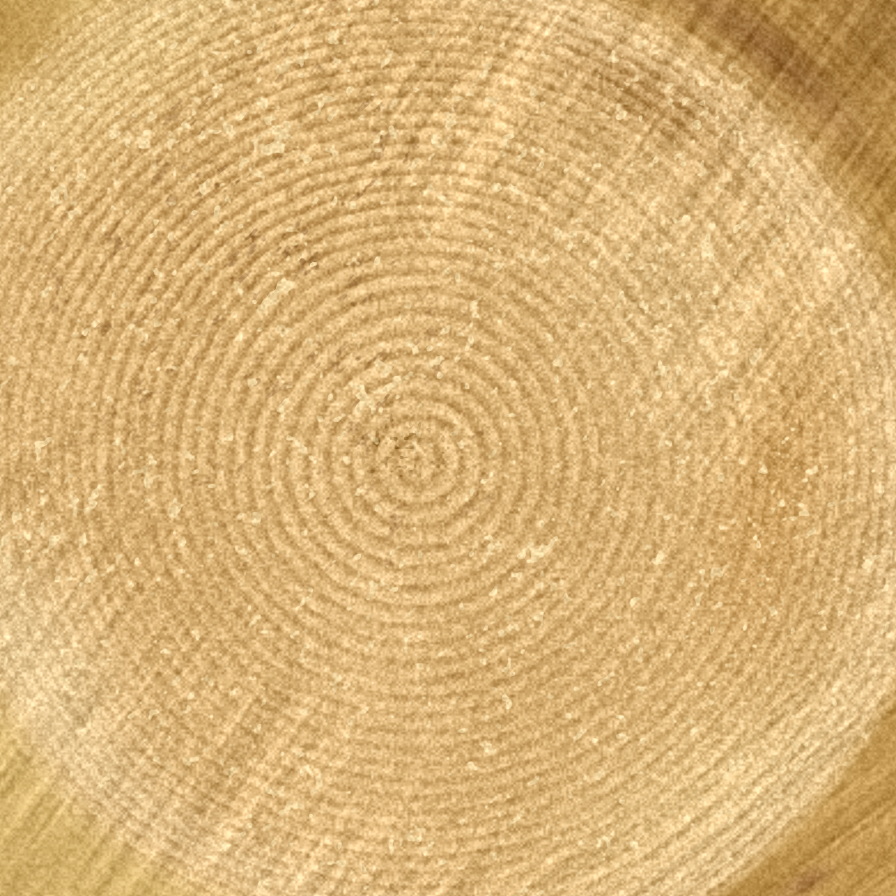
A Shadertoy shader for this texture:

```glsl
float hash(vec2 p) {
    vec3 q = fract(vec3(p.xyx) * 0.1031);
    q += dot(q, q.yzx + 33.33);
    return fract((q.x + q.y) * q.z);
}

float noise(vec2 p) {
    vec2 cell = floor(p), f = fract(p);
    f = f * f * (3.0 - 2.0 * f);
    return mix(mix(hash(cell), hash(cell + vec2(1, 0)), f.x),
               mix(hash(cell + vec2(0, 1)), hash(cell + vec2(1, 1)), f.x), f.y);
}

float fbm(vec2 p) {
    float sum = 0.0, amp = 0.5;
    for (int i = 0; i < 4; i++) {
        sum += amp * noise(p);
        p = mat2(1.6, 1.2, -1.2, 1.6) * p + 7.3;
        amp *= 0.5;
    }
    return sum / 0.9375;
}

// Soft elliptical spot, turned by an angle
float spot(vec2 p, vec2 center, vec2 size, float angle) {
    vec2 d = p - center;
    float c = cos(angle), s = sin(angle);
    d = vec2(c * d.x + s * d.y, c * d.y - s * d.x) / size;
    return exp(-dot(d, d));
}

float band(float x, float center, float width) {
    float d = (x - center) / width;
    return exp(-d * d);
}

// Centred noise drawn out along one direction
float streaks(vec2 p, float angle, float across, float along) {
    vec2 dir = vec2(cos(angle), sin(angle));
    return noise(vec2(dot(p, vec2(-dir.y, dir.x)) * across, dot(p, dir) * along) + 90.0) - 0.5;
}

// Growth ring profile: a slow rise, then a sharp dark edge
float ringProfile(float phase) {
    float t = fract(phase);
    return smoothstep(0.0, 0.5, t) * (1.0 - smoothstep(0.72, 0.95, t)) - 0.5;
}

void mainImage(out vec4 fragColor, in vec2 fragCoord) {
    vec2 uv = fragCoord / iResolution.xy;
    vec2 p = uv - vec2(0.466, 0.486);
    float angle = atan(p.y, p.x);
    float cloud = fbm(uv * 5.0 + 3.0);
    float fine = fbm(uv * 30.0 + 11.0);
    float r = length(p) + 0.008 * (noise(uv * 7.0) - 0.5) + 0.003 * (noise(uv * 40.0) - 0.5);

    // Regions of the cut face
    float roughLeft = spot(uv, vec2(0.27, 0.76), vec2(0.32, 0.20), 0.75);
    float core = spot(uv, vec2(0.47, 0.48), vec2(0.19), 0.0);
    float upperRight = smoothstep(0.0, 0.35, p.x + p.y);
    float lowerRight = smoothstep(0.25, 0.6, p.x - p.y);
    float lowerLeft = smoothstep(0.25, 0.55, -p.x - p.y);
    float upperLeft = smoothstep(0.25, 0.6, p.y - p.x);
    float rim = 0.535 - 0.02 * lowerLeft + 0.04 * lowerRight + 0.06 * upperLeft;
    float bark = smoothstep(rim, rim + 0.055 - 0.025 * lowerRight, r);

    // Broad tones
    vec3 color = vec3(0.85, 0.693, 0.458);
    color += vec3(0.07, 0.08, 0.09) * (cloud - 0.5);
    color = mix(color, vec3(0.92, 0.80, 0.60), 0.5 * band(r, rim - 0.02, 0.04));
    color = mix(color, vec3(0.91, 0.78, 0.56), 0.55 * spot(uv, vec2(0.74, 0.67), vec2(0.12, 0.20), 0.5));
    color = mix(color, vec3(0.90, 0.78, 0.55), 0.55 * spot(uv, vec2(0.80, 0.12), vec2(0.22, 0.09), 0.5));
    color = mix(color, vec3(0.92, 0.81, 0.61), 0.6 * spot(uv, vec2(0.05, 0.25), vec2(0.08, 0.16), 0.4));
    color = mix(color, vec3(0.91, 0.79, 0.54), 0.65 * spot(uv, vec2(0.13, 0.93), vec2(0.19, 0.08), 0.6));
    color = mix(color, vec3(0.79, 0.60, 0.33), 0.6 * spot(uv, vec2(0.86, 0.45), vec2(0.06, 0.17), -0.25));
    color = mix(color, vec3(0.79, 0.62, 0.37), 0.3 * roughLeft);

    // Gold outer wood and dark arcs towards the corners
    vec3 outer = mix(vec3(0.73, 0.56, 0.28), vec3(0.84, 0.71, 0.43), max(lowerLeft, upperLeft));
    color = mix(color, outer, 0.85 * bark);
    float darkArc = band(r, 0.603, 0.028) * band(angle, 0.86, 0.25);
    color = mix(color, vec3(0.55, 0.37, 0.19), 0.75 * darkArc);
    color = mix(color, vec3(0.62, 0.45, 0.24), 0.6 * spot(uv, vec2(1.0, 0.98), vec2(0.11), 0.0));
    float innerArc = band(r, 0.485, 0.035) * band(angle, 1.00, 0.23);
    color = mix(color, vec3(0.69, 0.51, 0.28), 0.55 * innerArc);
    color = mix(color, vec3(0.70, 0.53, 0.25), 0.65 * spot(uv, vec2(0.0, 0.97), vec2(0.07, 0.06), 0.6));
    color = mix(color, vec3(0.55, 0.36, 0.18), 0.7 * spot(uv, vec2(0.90, 0.015), vec2(0.03, 0.012), 0.5));

    // Pale rays near the top
    color += 0.08 * spot(uv, vec2(0.565, 0.89), vec2(0.13, 0.016), 1.13);
    color += 0.04 * spot(uv, vec2(0.61, 0.98), vec2(0.10, 0.03), 1.0);

    // Growth rings, each broken into stronger and weaker arcs
    float phase = r * 38.0 + 26.0 * r * r;
    float arcs = noise(normalize(p + 0.0001) * 5.0 + 17.0 * floor(phase) + 60.0);
    float relief = 0.075 + 0.08 * roughLeft + 0.06 * core + 0.05 * innerArc;
    relief *= (0.5 + 0.5 * arcs + 0.6 * fine) * (1.0 - 0.7 * bark);
    relief *= 1.0 - 0.4 * spot(uv, vec2(0.76, 0.58), vec2(0.15, 0.22), 0.0);
    relief *= 1.0 - 0.5 * spot(uv, vec2(0.02, 0.42), vec2(0.15, 0.28), 0.0);
    color += vec3(0.9, 1.0, 1.05) * ringProfile(phase) * relief;

    // Saw marks
    float steep = streaks(uv, 0.95, 170.0, 9.0) + 0.25 * streaks(uv, 1.02, 70.0, 5.0);
    float cross = streaks(uv, -0.75, 150.0, 12.0);
    float shallow = streaks(uv, 0.64, 200.0, 6.0) + 0.25 * streaks(uv, 0.68, 80.0, 4.0);
    float upperSaw = upperRight * (1.0 - lowerRight) * smoothstep(0.1, 0.4, r);
    color += steep * (0.02 + 0.14 * max(upperSaw, lowerLeft)) + cross * 0.09 * upperSaw;
    color += shallow * 0.15 * lowerRight * smoothstep(0.38, 0.52, r);

    // Torn grooves
    vec2 grain = vec2(uv.x + uv.y, uv.y - uv.x);
    float torn = 0.6 * noise(grain * vec2(36.0, 105.0)) + 0.4 * noise(grain * vec2(110.0, 190.0));
    float rough = clamp(roughLeft + 0.6 * core, 0.0, 1.0);
    float groove = smoothstep(0.60, 0.82, 1.0 - torn) * rough * smoothstep(0.4, 0.62, fine);
    color = mix(color, vec3(0.56, 0.39, 0.20), 0.65 * groove);

    // Pale chips gathered in patches
    float patches = spot(uv, vec2(0.11, 0.82), vec2(0.08, 0.03), 0.7);
    patches += spot(uv, vec2(0.31, 0.86), vec2(0.14, 0.07), 0.6);
    patches += spot(uv, vec2(0.28, 0.65), vec2(0.08, 0.04), 0.8);
    patches += spot(uv, vec2(0.42, 0.56), vec2(0.09, 0.04), 0.5);
    patches += 0.9 * spot(uv, vec2(0.56, 0.37), vec2(0.09, 0.04), 0.6);
    patches += 0.5 * spot(uv, vec2(0.80, 0.65), vec2(0.14, 0.24), 0.0);
    patches += 0.6 * spot(uv, vec2(0.03, 0.42), vec2(0.10, 0.18), 0.0);
    float flake = 0.6 * noise(grain * vec2(55.0, 90.0) + 40.0) + 0.4 * noise(uv * 190.0);
    float chip = smoothstep(0.70, 0.86, flake + 0.13 * min(patches, 1.2) + 0.25 * (fine - 0.5));
    color = mix(color, vec3(0.98, 0.88, 0.67), 0.8 * chip * (1.0 - bark));

    // Small dark pits at the pith
    float pit = smoothstep(0.68, 0.85, noise(uv * 190.0 + 17.0));
    color -= 0.2 * pit * spot(uv, vec2(0.45, 0.50), vec2(0.05, 0.04), 0.0);

    // Fibre speckle
    float speckle = noise(uv * 390.0) + 0.8 * noise(uv * 215.0 + 50.0) - 0.9;
    color += vec3(0.16, 0.17, 0.18) * speckle * (1.0 - 0.35 * bark);
    fragColor = vec4(clamp(color, 0.0, 1.0), 1.0);
}
```
